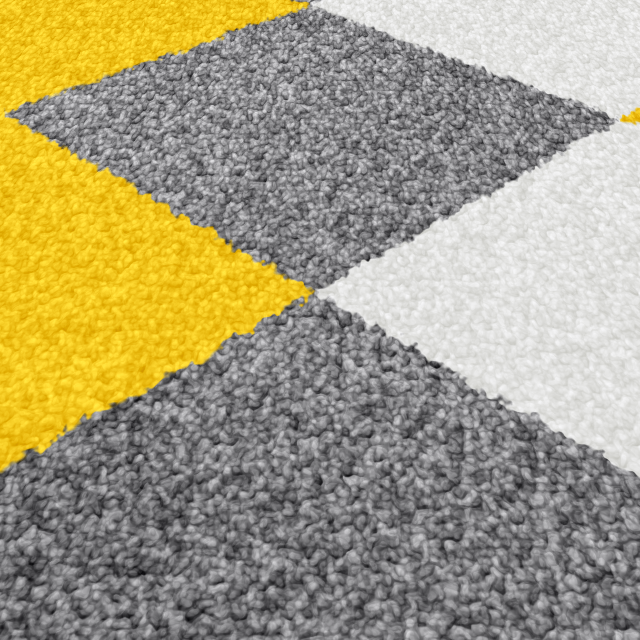
This texture is drawn by a WebGL 2 fragment shader. Its source:

```glsl
#version 300 es
precision highp float;
// A shaggy carpet of grey, yellow and white diamonds seen at a slant.
// Four lines split the plane into tiles; smooth cellular noise, spaced in
// perspective toward a horizon, makes the tufts and frays the tile edges.
uniform vec2 u_resolution;
out vec4 fragColor;

// Each tile line: x and y of a point on it, then its slope
const vec3 LINE_ROW_NEAR = vec3(0.492, 0.544, 0.568);
const vec3 LINE_ROW_FAR  = vec3(0.013, 0.827, 0.350);
const vec3 LINE_COL_NEAR = vec3(0.492, 0.544, -0.578);
const vec3 LINE_COL_FAR  = vec3(0.970, 0.812, -0.370);

const vec3 GREY   = vec3(0.535, 0.533, 0.543);
const vec3 YELLOW = vec3(0.955, 0.790, 0.130);
const vec3 WHITE  = vec3(0.892, 0.892, 0.886);

// How strongly the tuft relief tints each yarn
const vec3 GREY_RELIEF   = vec3(0.39, 0.39, 0.39);
const vec3 YELLOW_RELIEF = vec3(0.11, 0.17, 0.18);
const vec3 WHITE_RELIEF  = vec3(0.10, 0.10, 0.115);

const float HORIZON      = 1.75;
const float TUFT_DENSITY = 122.0;
const float FRAY         = 0.011;
const float EDGE_SOFT    = 0.0034;
const float SEAM_WIDTH   = 0.010;
const float SEAM_SHADE   = 0.055;
const float GAP_SHADE    = 0.45;
const float RELIEF_LIFT  = 0.15;
const vec2  LIGHT        = vec2(-0.20, 0.50);

vec3 hash3(vec2 p) {
    vec3 q = fract(p.xyx * vec3(0.1031, 0.1030, 0.0973));
    q += dot(q, q.yxz + 33.33);
    return fract((q.xxy + q.yzz) * q.zyx);
}

// Smooth two-channel value noise, centred on zero
vec2 noise2(vec2 p) {
    vec2 cell = floor(p), f = fract(p);
    f = f * f * (3.0 - 2.0 * f);
    vec2 low  = mix(hash3(cell).xy, hash3(cell + vec2(1, 0)).xy, f.x);
    vec2 high = mix(hash3(cell + vec2(0, 1)).xy, hash3(cell + vec2(1, 1)).xy, f.x);
    return mix(low, high, f.y) - 0.5;
}

// Relief of one layer of tufts: tilted oval blobs, lit from above
float tufts(vec2 p) {
    vec2 cell = floor(p), f = fract(p);
    float total = 0.0, shade = 0.0;
    for (int j = -1; j <= 1; j++)
    for (int i = -1; i <= 1; i++) {
        vec2 g = vec2(i, j);
        vec3 rnd = hash3(cell + g + 400.0);
        vec2 offset = f - g - 0.1 - 0.8 * rnd.xy;
        float angle = 6.2832 * fract(rnd.z * 7.31 + rnd.x);
        vec2 axis = vec2(cos(angle), sin(angle));
        float along = dot(offset, axis);
        float weight = exp(-10.0 * (dot(offset, offset) - 0.45 * along * along));
        total += weight;
        shade += weight * (rnd.z - 0.5 + dot(offset, LIGHT));
    }
    float gap = smoothstep(0.65, 0.10, total);
    return shade / total - GAP_SHADE * gap + RELIEF_LIFT;
}

// Signed distance above a tile line
float above(vec2 p, vec3 line) {
    return (p.y - line.y - line.z * (p.x - line.x)) * inversesqrt(1.0 + line.z * line.z);
}

float side(float d) { return smoothstep(-EDGE_SOFT, EDGE_SOFT, d); }

void main() {
    vec2 uv = gl_FragCoord.xy / u_resolution;

    // Floor coordinates: tufts shrink evenly toward the horizon
    float nearness = HORIZON - uv.y;
    vec2 pile = vec2((uv.x - 0.5) / nearness, -log(nearness)) * TUFT_DENSITY;

    // Frayed position, then signed distances to the tile lines
    vec2 fray = noise2(pile * 0.55 + 70.0) + 0.8 * noise2(pile * 1.4 + 210.0);
    vec2 p = uv + FRAY * nearness * fray;
    float rowNear = above(p, LINE_ROW_NEAR), rowFar = above(p, LINE_ROW_FAR);
    float colNear = above(p, LINE_COL_NEAR), colFar = above(p, LINE_COL_FAR);

    // Tile index difference picks the yarn: 0 grey, -1 yellow, 1 white, 2 yellow
    float tile = side(colNear) + side(colFar) - side(rowNear) - side(rowFar);
    float yellow = clamp(-tile, 0.0, 1.0) + clamp(tile - 1.0, 0.0, 1.0);
    float white = clamp(tile, 0.0, 1.0) - clamp(tile - 1.0, 0.0, 1.0);
    float grey = 1.0 - yellow - white;

    // Relief: large tufts, finer curls and faint clumps
    vec2 warped = pile + 0.4 * noise2(pile * 0.9 + 130.0);
    float relief = 0.85 * tufts(warped) + 0.30 * tufts(warped * 1.8 + 57.0);
    relief += 0.12 * noise2(pile * 0.28 + 320.0).x + 0.12 * noise2(pile * 2.6 + 90.0).y;

    // Broad light: the far left is paler, the near left corner darker
    float glow = 0.09 * (uv.y - 0.45) - 0.08 * (uv.x - 0.5) * smoothstep(0.5, 0.8, uv.y);
    glow -= 0.05 * smoothstep(0.55, 0.0, length(uv - vec2(0.0, 0.12)));

    // Pressed, darker grey pile along the seams
    float nearest = min(min(abs(rowNear), abs(rowFar)), min(abs(colNear), abs(colFar)));
    float seam = SEAM_SHADE * exp(-nearest / SEAM_WIDTH);

    vec3 color = grey * (GREY + glow - seam + GREY_RELIEF * relief)
               + yellow * (YELLOW + YELLOW_RELIEF * relief)
               + white * (WHITE + 0.02 * (uv.y - 0.5) + WHITE_RELIEF * relief);
    fragColor = vec4(clamp(color, 0.0, 1.0), 1.0);
}
```
